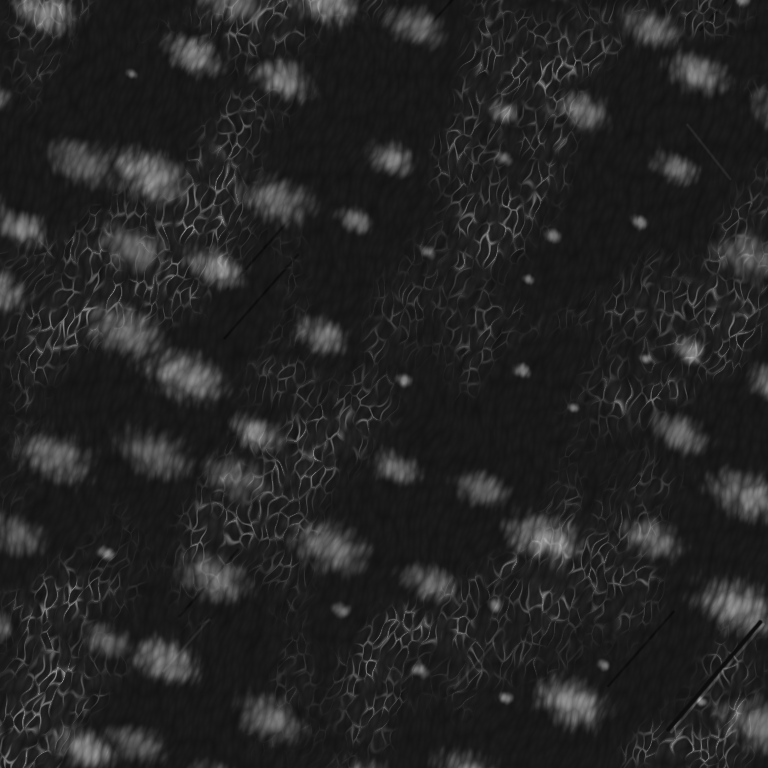
Reproduce this texture procedurally as a Shadertoy shader.

```glsl
// Dark grey fibrous surface with soft slanted pale tufts, broken webbing, specks and scratches.

vec2 hash2(vec2 p) {
    vec3 q = fract(p.xyx * vec3(0.1031, 0.1030, 0.0973));
    q += dot(q, q.yzx + 33.33);
    return fract((q.xx + q.yz) * q.zy);
}

// Cellular noise: nearest distance, second distance, random value of the cell
vec3 cells(vec2 p) {
    vec2 base = floor(p);
    vec3 result = vec3(9.0, 9.0, 0.0);
    for (int y = -1; y <= 1; y++)
    for (int x = -1; x <= 1; x++) {
        vec2 id = base + vec2(x, y);
        vec2 rnd = hash2(id);
        float d = length(id + 0.1 + 0.8 * rnd - p);
        if (d < result.x) result = vec3(d, result.x, fract(rnd.x * 7.0 + rnd.y * 3.0));
        else result.y = min(result.y, d);
    }
    return result;
}

// Slow layered sines that bend the fibres
vec2 bend(vec2 p) {
    return vec2(sin(p.y * 23.0 + 3.0 * sin(p.x * 11.0)) + 0.5 * sin(p.y * 61.0 + p.x * 37.0),
                sin(p.x * 27.0 + 2.0 * sin(p.y * 13.0)) + 0.5 * sin(p.x * 71.0 - p.y * 29.0));
}

// Diagonal bands and islands where the webbing gathers
float webMask(vec2 p) {
    float across = p.x * 0.77 - p.y * 0.64;
    float along = p.x * 0.64 + p.y * 0.77;
    float m = sin(across * 19.0 + 1.2 + 0.8 * sin(along * 7.0))
            + 0.7 * sin(along * 13.0 + 2.0 * sin(across * 9.0) + 0.6)
            + 0.5 * sin(across * 43.0 + 2.0 * sin(along * 17.0));
    return smoothstep(-0.5, 1.7, m);
}

// Pale tufts on a tilted jittered grid: x is brightness, y is the clear ring around them
vec2 tufts(vec2 uv, float ragged) {
    float c = cos(0.36), s = sin(0.36);
    mat2 tilt = mat2(c, s, -s, c);
    vec2 p = tilt * uv * 8.0;
    vec2 base = floor(p), result = vec2(0.0);
    for (int y = -1; y <= 1; y++)
    for (int x = -1; x <= 1; x++) {
        vec2 id = base + vec2(x, y);
        vec2 rnd = hash2(id + 40.0), look = hash2(id + 91.0);
        vec2 centre = id + 0.2 + 0.6 * rnd;
        float small = smoothstep(0.30, 0.18, length(centre * tilt / 8.0 - vec2(0.68, 0.62)));
        small = max(small, step(0.83, look.x));
        float size = mix(0.75 + 0.45 * look.y, 0.2 + 0.15 * look.y, small);
        vec2 d = p - centre;
        vec2 radii = size * vec2(d.x < 0.0 ? 0.34 : 0.27, 0.18);
        radii.x *= mix(1.0, 0.75, small);
        float r = length(d / radii) + ragged * 0.55;
        float peak = mix(0.24 + 0.20 * look.x, 0.36, small);
        result.x = max(result.x, peak * smoothstep(1.5, 0.05, r));
        result.y = max(result.y, smoothstep(0.5, 0.2, length(d)));
    }
    return result;
}

// Distance to a line segment
float segment(vec2 p, vec2 a, vec2 b) {
    vec2 d = b - a;
    return length(p - a - d * clamp(dot(p - a, d) / dot(d, d), 0.0, 1.0));
}

void mainImage(out vec4 fragColor, in vec2 fragCoord) {
    vec2 uv = fragCoord / iResolution.y;
    vec2 warped = uv + 0.004 * bend(uv);
    warped.x -= 0.25 * warped.y;

    // Steep fine grain over everything
    vec3 fine = cells(warped * vec2(125.0, 52.0));
    vec3 coarse = cells(warped * vec2(62.0, 30.0) + 17.0);
    float grain = 1.0 - 0.6 * fine.x - 0.5 * coarse.x;

    // Webbing: cell borders, interrupted by a second cell layer
    vec3 web = cells(warped * vec2(78.0, 42.0) + 5.0 + 0.25 * bend(uv * 3.0));
    float strand = smoothstep(0.30, 0.0, web.y - web.x);
    float gaps = smoothstep(0.75, 0.15, cells(warped * vec2(43.0, 28.0) + 71.0).x);
    vec2 tuft = tufts(uv, coarse.x - 0.5 + 0.5 * (fine.x - 0.5));
    float mask = webMask(uv) * (1.0 - 0.6 * tuft.y);

    float grey = 0.068 + 0.045 * grain;
    grey += mask * (0.05 * grain + strand * gaps * (0.16 + 0.28 * web.z));
    grey += tuft.x * (0.72 + 0.5 * grain);

    // Faint scattered scratches, some dark and some light
    for (int i = 0; i < 10; i++) {
        vec2 start = hash2(vec2(i, 7)), rnd = hash2(vec2(i, 23));
        float angle = rnd.x < 0.5 ? 0.85 : 2.15 + 0.3 * rnd.y;
        vec2 end = start + (0.06 + 0.10 * rnd.y) * vec2(cos(angle), sin(angle));
        float line = smoothstep(0.0028, 0.0004, segment(uv, start, end));
        grey += line * (rnd.y < 0.5 ? 0.06 : -0.04);
    }

    // One deep scratch with a lit rim
    float deep = segment(uv, vec2(0.87, 0.05), vec2(0.99, 0.19));
    float rim = segment(uv, vec2(0.874, 0.047), vec2(0.994, 0.187));
    grey = mix(grey, 0.05, smoothstep(0.004, 0.001, deep));
    grey += 0.22 * grain * smoothstep(0.003, 0.0005, rim);

    fragColor = vec4(vec3(clamp(grey, 0.045, 0.72)), 1.0);
}
```
